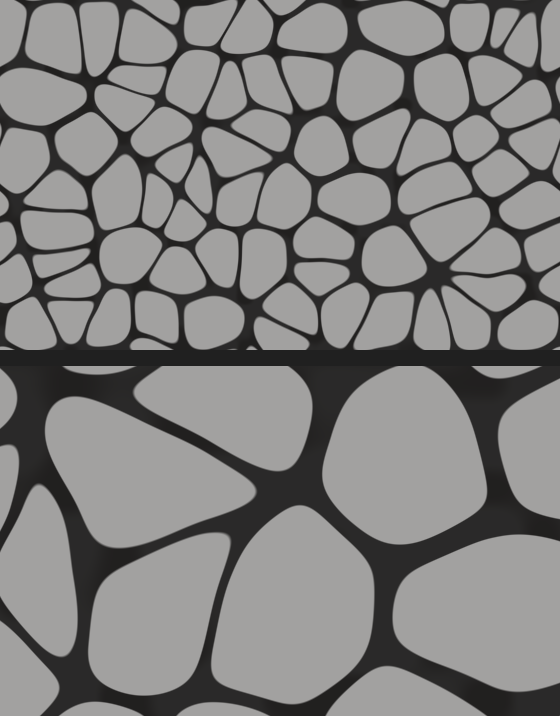
Top: the whole. Bottom: its middle third, enlarged.
Write a WebGL 1 fragment shader that draws this texture.

```glsl
precision highp float;
// Dry stone wall: flat grey stones with rounded corners and dark joints.
// Stones are cells of a wrapped power diagram on a staggered grid, where
// most grid cells hold two sites; a soft minimum rounds the corners.
uniform vec2 u_resolution;

const vec2 WALL = vec2(1.6, 1.0);   // wall extent, in wall heights
const vec2 GRID = vec2(7.0, 6.0);   // columns and (even) rows of cells
const vec3 STONE = vec3(0.637, 0.632, 0.628);
const vec3 MORTAR_LIGHT = vec3(0.165, 0.162, 0.160);
const vec3 MORTAR_DARK = vec3(0.130, 0.124, 0.122);

float hash(vec2 p, float seed) {
  vec3 q = fract(vec3(p.xyx + seed * 1.37) * vec3(0.1031, 0.1030, 0.0973));
  q += dot(q, q.yzx + 33.33);
  return fract((q.x + q.y) * q.z);
}

// Value noise that repeats after 'period' lattice cells.
float wrappedNoise(vec2 uv, vec2 period, float seed) {
  vec2 p = uv * period;
  vec2 i = floor(p);
  vec2 f = fract(p);
  f = f * f * (3.0 - 2.0 * f);
  vec2 lo = mod(i, period);
  vec2 hi = mod(i + 1.0, period);
  float bottom = mix(hash(lo, seed), hash(vec2(hi.x, lo.y), seed), f.x);
  float top = mix(hash(vec2(lo.x, hi.y), seed), hash(hi, seed), f.x);
  return mix(bottom, top, f.y);
}

vec2 wrappedNoise2(vec2 uv, vec2 period, float seed) {
  return vec2(wrappedNoise(uv, period, seed),
              wrappedNoise(uv, period, seed + 5.0)) - 0.5;
}

// Site position in xy and its power weight in z; side is -1 or 1.
// An unsplit cell returns the same site for both sides.
vec3 stoneSite(vec2 cell, float side) {
  vec2 id = mod(cell, GRID);
  vec2 jitter = vec2(hash(id, 1.0), hash(id, 2.0)) - 0.5;
  vec2 center = cell + 0.5 + jitter * vec2(0.42, 0.38);
  center.x += 0.5 * mod(cell.y, 2.0);

  float split = step(hash(id, 3.0), 0.74);
  float tilt = (hash(id, 4.0) - 0.5) * 0.28;
  vec2 stacked = vec2(tilt, 0.25);
  vec2 beside = vec2(0.26, tilt);
  vec2 offset = mix(stacked, beside, step(0.55, hash(id, 6.0)));

  vec2 position = (center + split * side * offset) * WALL / GRID;
  float weight = 0.0024 * hash(id, 8.0 + split * side);
  return vec3(position, weight);
}

// Distance from p to the joint's centre line, rounded at the corners.
float jointDistance(vec2 p, float sharpness) {
  vec2 base = floor(p * GRID / WALL);
  vec2 nearest = vec2(0.0);
  float least = 1e3;
  for (int j = -2; j <= 2; j++) {
    for (int i = -2; i <= 2; i++) {
      for (int s = 0; s < 2; s++) {
        vec3 site = stoneSite(base + vec2(i, j), float(s) * 2.0 - 1.0);
        vec2 toSite = site.xy - p;
        float power = dot(toSite, toSite) - site.z;
        if (power < least) {
          least = power;
          nearest = toSite;
        }
      }
    }
  }
  float sum = 1e-9;
  for (int j = -2; j <= 2; j++) {
    for (int i = -2; i <= 2; i++) {
      for (int s = 0; s < 2; s++) {
        vec3 site = stoneSite(base + vec2(i, j), float(s) * 2.0 - 1.0);
        vec2 toSite = site.xy - p;
        float gap = length(toSite - nearest);
        if (gap > 1e-4) {
          float power = dot(toSite, toSite) - site.z;
          sum += exp(-sharpness * (power - least) / (2.0 * gap));
        }
      }
    }
  }
  return -log(sum) / sharpness;
}

void main() {
  vec2 uv = gl_FragCoord.xy / u_resolution;
  float pixel = 1.0 / u_resolution.y;

  // Bend the straight joints, gently and then finely.
  vec2 p = uv * WALL;
  p += 0.050 * wrappedNoise2(uv, vec2(8.0, 5.0), 11.0);
  p += 0.010 * wrappedNoise2(uv, vec2(24.0, 15.0), 23.0);

  // Joints swell and narrow along their length.
  float swell = wrappedNoise(uv, vec2(16.0, 10.0), 31.0);
  float halfJoint = mix(0.0028, 0.0062, swell);
  float d = jointDistance(p, 85.0) - halfJoint;
  float stone = smoothstep(-pixel, pixel, d);

  float shade = wrappedNoise(uv, vec2(32.0, 20.0), 41.0);
  vec3 mortar = mix(MORTAR_LIGHT, MORTAR_DARK, smoothstep(0.45, 0.75, shade));
  gl_FragColor = vec4(mix(mortar, STONE, stone), 1.0);
}
```
